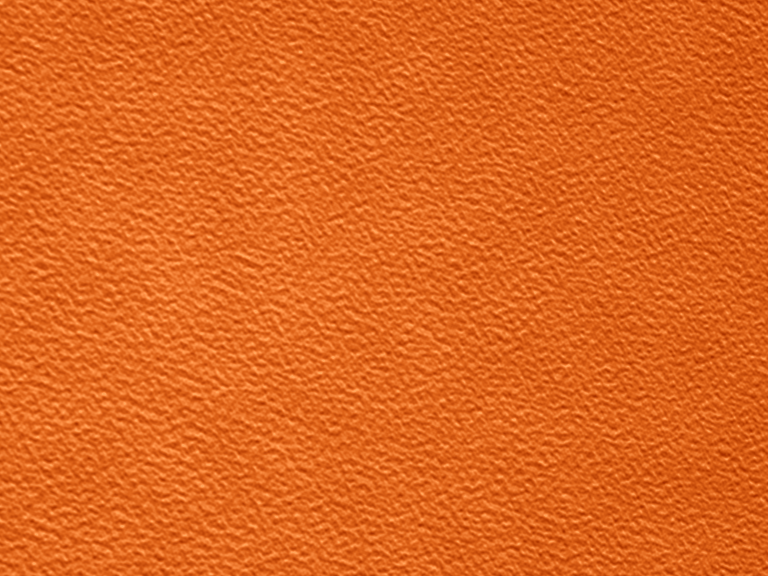
Reproduce this texture procedurally as a Shadertoy shader.

```glsl
// Orange pebbled plaster: a noise height field is embossed by a raking light.
// Height differences along the light give the relief; a broad falloff and a
// three-colour ramp turn it into shaded paint.

const vec3 SHADOW = vec3(0.74, 0.26, 0.02);
const vec3 PAINT  = vec3(0.875, 0.39, 0.10);
const vec3 LIGHT  = vec3(0.99, 0.56, 0.27);

// Random unit vector for a lattice point (sine hash)
vec2 randomDirection(vec2 cell) {
    float h = fract(sin(dot(cell, vec2(127.1, 311.7))) * 43758.5453);
    return vec2(cos(h * 6.2832), sin(h * 6.2832));
}

// Contribution of one lattice corner
float cornerSlope(vec2 cell, vec2 local, vec2 corner) {
    return dot(randomDirection(cell + corner), local - corner);
}

float gradientNoise(vec2 p) {
    vec2 cell = floor(p);
    vec2 f = p - cell;
    vec2 u = f * f * f * (f * (f * 6.0 - 15.0) + 10.0);
    float low  = mix(cornerSlope(cell, f, vec2(0, 0)), cornerSlope(cell, f, vec2(1, 0)), u.x);
    float high = mix(cornerSlope(cell, f, vec2(0, 1)), cornerSlope(cell, f, vec2(1, 1)), u.x);
    return mix(low, high, u.y);
}

// Rounded bumps with finer wrinkles on top
float plasterHeight(vec2 p, float wrinkle) {
    return gradientNoise(p) + wrinkle * gradientNoise(p * 1.9 + 37.3);
}

// Slope facing the light, taken across a short step
float relief(vec2 p, vec2 lightStep) {
    return plasterHeight(p - lightStep, 0.4) - plasterHeight(p + lightStep, 0.4);
}

// Tone -1 is shadow, 0 is flat paint, 1 is full light
vec3 paintColor(float tone) {
    vec3 color = mix(PAINT, LIGHT, clamp(tone, 0.0, 1.5));
    return mix(color, SHADOW, clamp(-tone, 0.0, 1.6));
}

void mainImage(out vec4 fragColor, in vec2 fragCoord) {
    vec2 uv = fragCoord / iResolution.y;

    // Grain runs gently down to the right and gets finer that way
    float tilt = 0.35;
    vec2 along  = vec2(cos(tilt), -sin(tilt));
    vec2 across = vec2(sin(tilt), cos(tilt));
    vec2 grain = vec2(dot(uv, along), dot(uv, across));
    grain *= vec2(72.0, 86.0) * (1.0 + 0.1 * uv.x);

    // Bumps, with the steepest lit edges glinting
    float tone = 1.7 * relief(grain, vec2(-0.04, 0.22));
    tone += 0.5 * max(tone - 0.9, 0.0);

    // Broad light, strongest left of centre, with faint mottling
    float falloff = length(uv - vec2(0.35, 0.5));
    tone += 0.28 - 0.5 * falloff;
    tone += 0.2 * gradientNoise(uv * 9.0);

    fragColor = vec4(clamp(paintColor(tone), 0.0, 1.0), 1.0);
}
```
